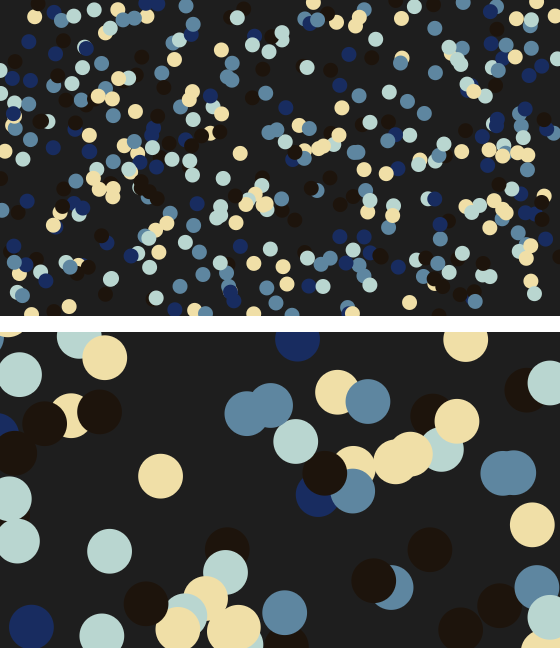
Top: the whole. Bottom: its middle third, enlarged.
Give the GLSL for this pattern, as a Shadertoy shader.

```glsl
// Confetti of equal round dots scattered at random over a charcoal ground.
// Each dot takes a hashed centre and a palette colour; later dots cover
// earlier ones. Lengths are fractions of the canvas height.

const int DOT_COUNT = 412;
const float DOT_RADIUS = 0.0236;

const vec3 CHARCOAL = vec3(0.118, 0.118, 0.118);
const vec3 UMBER = vec3(0.114, 0.078, 0.047);
const vec3 NAVY = vec3(0.094, 0.173, 0.376);
const vec3 STEEL = vec3(0.369, 0.525, 0.627);
const vec3 MINT = vec3(0.727, 0.839, 0.816);
const vec3 CREAM = vec3(0.941, 0.875, 0.655);

// Integer hash: one well mixed word per input
uint hashWord(uint n) {
    n = n * 747796405u + 2891336453u;
    n = ((n >> ((n >> 28u) + 4u)) ^ n) * 277803737u;
    return (n >> 22u) ^ n;
}

// Two independent values in 0..1 from one index
vec2 hash2(uint n) {
    uint a = hashWord(n);
    uint b = hashWord(a + 17u);
    return vec2(a >> 8u, b >> 8u) / 16777216.0;
}

// Palette split by share; pick runs from 0 to 1
vec3 dotColour(float pick) {
    if (pick < 0.20) return UMBER;
    if (pick < 0.37) return NAVY;
    if (pick < 0.58) return STEEL;
    if (pick < 0.79) return MINT;
    return CREAM;
}

// Coverage of a disc with an edge one pixel wide
float disc(vec2 p, vec2 centre, float radius, float pixel) {
    return clamp((radius - distance(p, centre)) / pixel + 0.5, 0.0, 1.0);
}

vec3 scatterDots(vec2 p, vec2 extent, float pixel) {
    vec3 colour = CHARCOAL;
    for (int i = 0; i < DOT_COUNT; i++) {
        vec2 centre = hash2(uint(i) + 1000u) * extent;
        float cover = disc(p, centre, DOT_RADIUS, pixel);
        if (cover > 0.0) {
            // Golden ratio steps keep the colour shares even
            float pick = fract(float(i) * 0.61803);
            colour = mix(colour, dotColour(pick), cover);
        }
    }
    return colour;
}

void mainImage(out vec4 fragColor, in vec2 fragCoord) {
    float pixel = 1.0 / iResolution.y;
    vec2 extent = vec2(iResolution.x * pixel, 1.0);
    fragColor = vec4(scatterDots(fragCoord * pixel, extent, pixel), 1.0);
}
```
